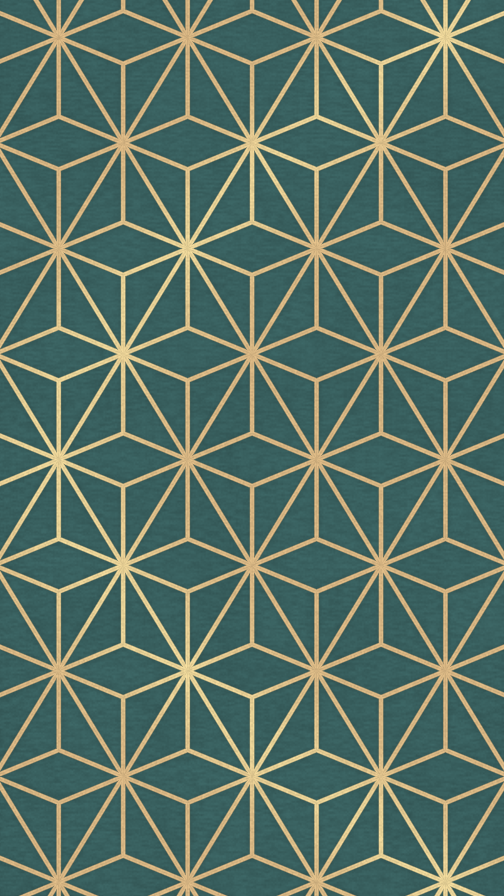
Give the GLSL for this pattern, as a Shadertoy shader.

```glsl
// Gold ten-ray star lattice with empty diamonds on ribbed teal cloth.

// Lengths are fractions of the canvas width.
const vec2  HALF_CELL    = vec2(0.1279, 0.2095);  // star to diagonal neighbour
const vec2  STAR_ORIGIN  = vec2(0.1165, 0.8657);
const float DIAMOND_RISE = 0.0525;                // half height of a diamond
const float LINE_HALF    = 0.0047;
const float HUB_RADIUS   = 0.0125;
const float SHADOW_REACH = 0.010;
const vec2  RIB_SCALE    = vec2(70.0, 230.0);
const float GRAIN_SCALE  = 300.0;

const vec3 TEAL      = vec3(0.222, 0.376, 0.372);
const vec3 TAN_GOLD  = vec3(0.825, 0.695, 0.500);
const vec3 PALE_GOLD = vec3(0.895, 0.810, 0.580);

float hash(vec2 p) {
    return fract(sin(dot(p, vec2(127.1, 311.7))) * 43758.5453);
}

float valueNoise(vec2 p) {
    vec2 i = floor(p);
    vec2 f = fract(p);
    f = f * f * (3.0 - 2.0 * f);
    float low  = mix(hash(i), hash(i + vec2(1.0, 0.0)), f.x);
    float high = mix(hash(i + vec2(0.0, 1.0)), hash(i + 1.0), f.x);
    return mix(low, high, f.y);
}

float segmentDistance(vec2 p, vec2 a, vec2 b) {
    vec2 ab = b - a;
    return length(p - a - ab * clamp(dot(p - a, ab) / dot(ab, ab), 0.0, 1.0));
}

// Folds a point into the triangle below the diagonal of a quarter cell.
vec2 foldToTriangle(vec2 p) {
    vec2 period = 2.0 * HALF_CELL;
    p = abs(mod(p + HALF_CELL, period) - HALF_CELL);
    return p.y * HALF_CELL.x > p.x * HALF_CELL.y ? HALF_CELL - p : p;
}

// Distance to the nearest line of the lattice.
float latticeDistance(vec2 p) {
    vec2 corner = vec2(HALF_CELL.x, DIAMOND_RISE);
    float d = segmentDistance(p, vec2(0.0), HALF_CELL);
    d = min(d, segmentDistance(p, vec2(0.0), corner));
    return min(d, segmentDistance(p, corner, HALF_CELL));
}

// Pale band that bows across the canvas from the right edge to the left.
float sheen(vec2 uv) {
    float rise = (uv.y - STAR_ORIGIN.y) / 0.84;
    float bandX = 0.08 + 0.80 * pow(abs(rise), 1.5);
    float offset = (uv.x - bandX) / 0.17;
    return exp(-offset * offset);
}

void mainImage(out vec4 fragColor, in vec2 fragCoord) {
    vec2 uv = fragCoord / iResolution.x;
    float pixel = 1.0 / iResolution.x;

    vec2 p = foldToTriangle(uv - STAR_ORIGIN);
    float lineDist = latticeDistance(p);
    float hubDist = min(length(p), length(p - HALF_CELL));
    float grain = valueNoise(uv * GRAIN_SCALE) - 0.5;

    // Cloth: horizontal ribs, fine grain and a soft shadow beside the lines.
    float ribs = valueNoise(uv * RIB_SCALE) - 0.5;
    float blotch = valueNoise(uv * 9.0) - 0.5;
    float shadow = exp(-max(lineDist - LINE_HALF, 0.0) / SHADOW_REACH * 2.5);
    vec3 cloth = TEAL * (1.0 + 0.11 * ribs + 0.07 * grain + 0.05 * blotch);
    cloth *= 1.0 - 0.10 * shadow;

    // Gold: dark rims, two pale rails and a faint middle groove.
    float across = lineDist / LINE_HALF;
    float rim = smoothstep(0.55, 1.0, across);
    float groove = 1.0 - smoothstep(0.0, 0.4, across);
    vec3 gold = mix(TAN_GOLD, PALE_GOLD, sheen(uv));
    gold *= 1.04 - 0.16 * rim - 0.06 * groove + 0.10 * grain;

    // The hub has a slightly ragged outline.
    float hubEdge = hubDist - HUB_RADIUS - 0.002 * grain;
    float edge = min(lineDist - LINE_HALF, hubEdge);
    float cover = 1.0 - smoothstep(-0.75 * pixel, 0.75 * pixel, edge);

    fragColor = vec4(mix(cloth, gold, cover), 1.0);
}
```
